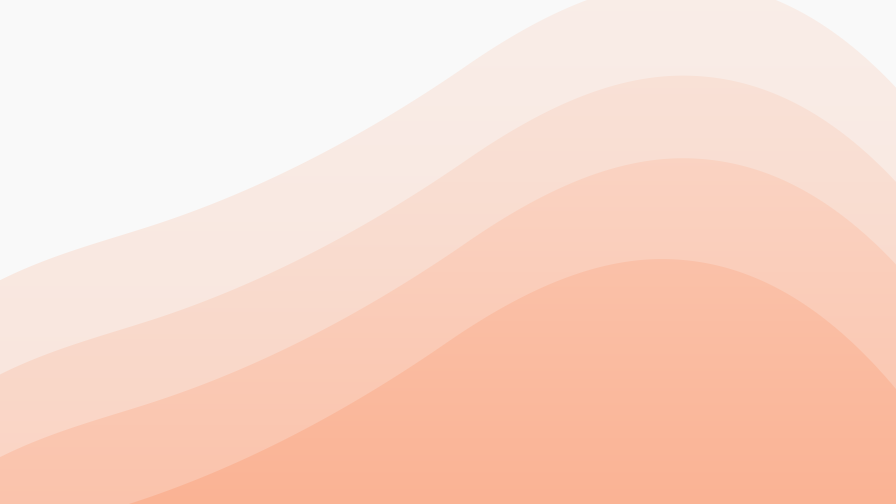
Write a Shadertoy shader that draws this background.

```glsl
#define PAPER vec3(0.977, 0.977, 0.977)
#define PEACH vec3(0.980, 0.690, 0.565)
#define LAYERS 4
#define TINT_BASE 0.170
#define TINT_STEP 0.128
#define FADE_BASE 0.125
#define FADE_STEP 0.095

// Ridge knots: x, height relative to the crest, slope
const vec3 KNOTS[5] = vec3[5](
    vec3(0.000, -0.593,  0.889),
    vec3(0.169, -0.485,  0.575),
    vec3(0.521, -0.167,  1.227),
    vec3(0.762,  0.000,  0.000),
    vec3(1.023, -0.257, -2.120));

// Sideways shift and crest height of each layer, back to front
const vec2 CRESTS[LAYERS] = vec2[LAYERS](
    vec2(0.0, 1.037), vec2(0.0, 0.850),
    vec2(0.0, 0.686), vec2(0.0234, 0.486));

// Cubic Hermite curve between two knots
float hermite(vec3 a, vec3 b, float x) {
    float span = b.x - a.x;
    float t = (x - a.x) / span;
    float s = 1.0 - t;
    return s * s * (1.0 + 2.0 * t) * a.y + t * t * (3.0 - 2.0 * t) * b.y
         + span * t * s * (s * a.z - t * b.z);
}

float ridge(float x) {
    float height = hermite(KNOTS[0], KNOTS[1], x);
    for (int k = 1; k < 4; k++) {
        if (x >= KNOTS[k].x) height = hermite(KNOTS[k], KNOTS[k + 1], x);
    }
    return height;
}

void mainImage(out vec4 fragColor, in vec2 fragCoord) {
    vec2 uv = fragCoord / iResolution.xy;
    float depth = 1.0 - uv.y;
    vec3 color = PAPER;

    // Each wave deepens in tint towards the front and the bottom
    for (int i = 0; i < LAYERS; i++) {
        float n = float(i);
        float inside = CRESTS[i].y + ridge(uv.x + CRESTS[i].x) - uv.y;
        float edge = length(vec2(dFdx(inside), dFdy(inside)));
        float cover = clamp(inside / edge + 0.5, 0.0, 1.0);
        float tint = TINT_BASE + TINT_STEP * n + (FADE_BASE + FADE_STEP * n) * depth;
        color = mix(color, mix(PAPER, PEACH, tint), cover);
    }

    fragColor = vec4(color, 1.0);
}
```
